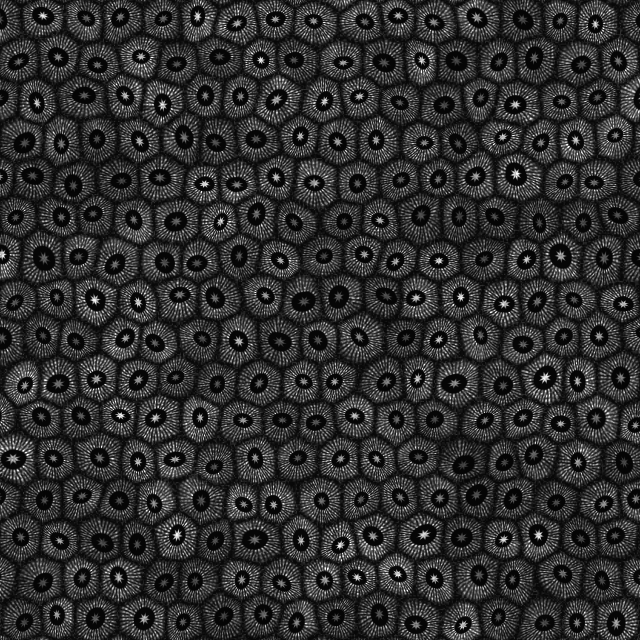
Reproduce this texture procedurally as a three.js fragment shader.

```glsl
varying vec2 vUv;

const float TAU = 6.2831853;
const float CELLS = 16.0;
const float GROUND = 0.03;
const float PUPIL = 0.022;

struct Polyp {
  vec2 offset; // from the centre, in cells
  vec2 id;
  float gap;   // zero on the border to the next polyp
};

float hash(vec2 p) {
  vec3 q = fract(vec3(p.xyx) * 0.1031);
  q += dot(q, q.yzx + 33.33);
  return fract((q.x + q.y) * q.z);
}

vec2 hash2(vec2 p) {
  return vec2(hash(p + 17.3), hash(p + 71.9));
}

float noise(vec2 p) {
  vec2 i = floor(p), f = fract(p);
  f = f * f * (3.0 - 2.0 * f);
  return mix(mix(hash(i), hash(i + vec2(1.0, 0.0)), f.x),
             mix(hash(i + vec2(0.0, 1.0)), hash(i + 1.0), f.x), f.y);
}

float polypSize(vec2 id) {
  return 0.9 + 0.25 * pow(hash(id + 5.7), 2.0);
}

// Nearest centre in a jittered grid with every other row shifted
Polyp nearestPolyp(vec2 p) {
  Polyp best = Polyp(vec2(0.0), vec2(0.0), 0.0);
  float first = 9.0, second = 9.0;
  for (int j = -1; j <= 1; j++) {
    float row = floor(p.y) + float(j);
    float shift = 0.5 * mod(row, 2.0);
    for (int i = -1; i <= 1; i++) {
      vec2 id = vec2(floor(p.x - shift) + float(i), row);
      vec2 jitter = (hash2(id) - 0.5) * vec2(0.3, 0.24);
      vec2 offset = p - id - vec2(0.5 + shift, 0.5) - jitter;
      float d = length(offset) / polypSize(id);
      if (d < first) {
        second = first;
        first = d;
        best.offset = offset;
        best.id = id;
      } else {
        second = min(second, d);
      }
    }
  }
  best.gap = second - first;
  return best;
}

// Radial rows of small dashes; turn runs once from 0 to 1 around the centre
float dashedSpokes(float turn, float r, float count, float seed) {
  float spoke = mod(floor(turn * count + 0.5), count);
  float phase = hash(vec2(spoke, seed));
  float line = 0.5 + 0.5 * cos(TAU * turn * count);
  float dash = 0.5 + 0.5 * cos(TAU * (r * 11.0 + phase));
  return line * mix(0.45, 1.0, dash) * mix(0.7, 1.3, hash(vec2(seed, spoke)));
}

// Slightly stretched copy of the offset, for oval pupils
vec2 stretch(vec2 v, float angle, float amount) {
  vec2 axis = vec2(cos(angle), sin(angle));
  return v + axis * dot(v, axis) * amount;
}

float shadePolyp(Polyp c, vec2 p) {
  float seed = hash(c.id + 31.0) * 90.0;
  float size = polypSize(c.id);
  float glow = hash(c.id + 47.0);
  vec2 q = stretch(c.offset, seed, -0.22) / size;
  float r = length(q);
  float angle = atan(q.y, q.x);
  float turn = angle / TAU + 0.5 + 0.012 * (noise(p * 5.0) - 0.5);

  // Streaked tissue, with finer spokes towards the rim
  float inner = dashedSpokes(turn, r, 27.0, seed);
  float outer = dashedSpokes(turn, r, 44.0, seed + 3.0);
  float streak = mix(inner, outer, smoothstep(0.29, 0.37, r));
  float grain = noise(p * 26.0);
  float patchy = smoothstep(0.55, 0.95, noise(p * 1.7 + 9.0));
  float tissue = 0.085 + 0.46 * streak * mix(0.6, 1.4, grain);
  tissue += 0.09 * patchy + 0.09 * (grain - 0.5);
  tissue *= 0.8 + 0.4 * glow + 0.25 * smoothstep(0.34, 0.2, r);

  // Dark border and fine specks between the polyps
  float body = smoothstep(0.01, 0.25, c.gap + 0.05 * (grain - 0.5));
  body *= smoothstep(0.66, 0.44, r);
  float speck = 0.17 * pow(noise(p * 29.0 + 40.0), 3.0);
  float shade = mix(GROUND + speck, tissue, body);

  // Black pupil with a pale star
  float radius = 0.18 + 0.045 * hash(c.id + 63.0);
  float wobble = 0.018 * (noise(p * 7.0) - 0.5);
  shade = mix(PUPIL, shade, smoothstep(radius - 0.015, radius + 0.03, r + wobble));
  float star = smoothstep(0.105, 0.035, r * (1.0 + 0.25 * cos(angle * 8.0 + seed)));
  float starLight = mix(0.28, 0.95, glow * glow) * mix(0.75, 1.2, grain);
  return mix(shade, starLight, star);
}

void main() {
  vec2 p = vUv * CELLS;
  vec2 bend = vec2(noise(p * 1.3), noise(p * 1.3 + 50.0)) - 0.5;
  Polyp polyp = nearestPolyp(p + 0.12 * bend);
  float shade = shadePolyp(polyp, p);
  shade *= 0.88 + 0.24 * noise(p * 0.5 + 20.0);
  gl_FragColor = vec4(vec3(clamp(shade, 0.0, 1.0)), 1.0);
}
```
